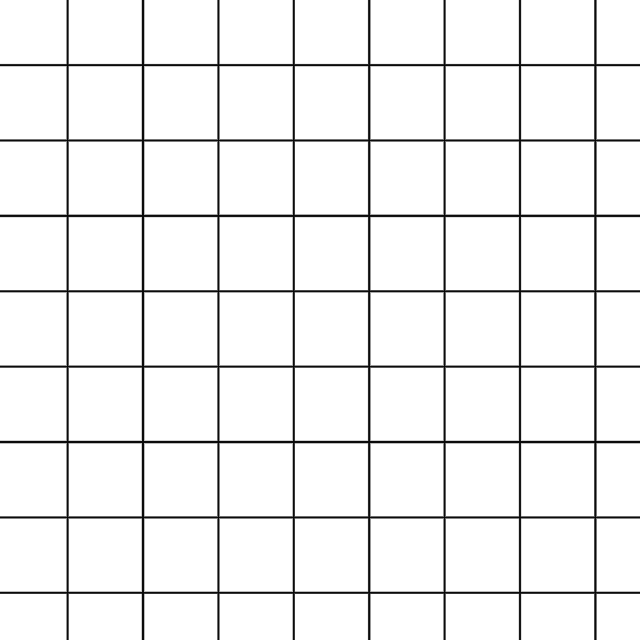
A three.js fragment shader for this pattern:

```glsl
// Plain square grid: thin near-black rules on white paper, cropped off-centre.
// Each axis finds its nearest rule by rounding; the distance to that rule
// gives a smooth-edged coverage, and the darker of the two axes is drawn.

varying vec2 vUv;

const float PITCH = 0.1178;                    // spacing between rules
const vec2 FIRST_RULE = vec2(0.1057, 0.0737);  // leftmost and lowest rule
const float RULE_WIDTH = 0.0033;
const float HEAVY_GAIN = 1.12;                 // every third rule is a touch wider
const vec2 HEAVY_PHASE = vec2(1.0, 2.0);       // index of the first heavy rule
const float EDGE_SOFTNESS = 0.0019;
const vec3 PAPER = vec3(1.0);
const vec3 INK = vec3(0.04);

// Ink coverage of the nearest vertical (x) and horizontal (y) rule.
vec2 ruleCoverage(vec2 p) {
  vec2 cell = (p - FIRST_RULE) / PITCH;
  vec2 index = floor(cell + 0.5);
  vec2 dist = abs(cell - index) * PITCH;

  // Slight weight variation between rules
  vec2 phase = mod(index - HEAVY_PHASE + 0.5, 3.0);
  vec2 heavy = 1.0 - step(vec2(1.0), phase);
  vec2 halfWidth = 0.5 * RULE_WIDTH * mix(vec2(1.0), vec2(HEAVY_GAIN), heavy);

  return clamp((halfWidth - dist) / EDGE_SOFTNESS + 0.5, 0.0, 1.0);
}

void main() {
  vec2 coverage = ruleCoverage(vUv);
  float ink = max(coverage.x, coverage.y);
  gl_FragColor = vec4(mix(PAPER, INK, ink), 1.0);
}
```
